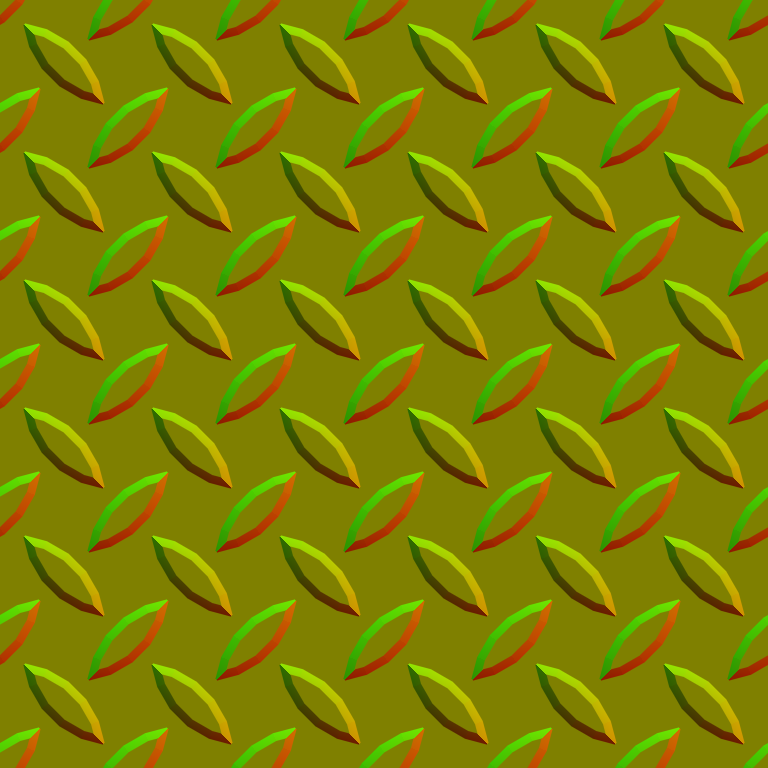
Write a Shadertoy shader that draws this texture map.

```glsl
const float REPEATS = 6.0;

// Slope of one raised lens: p.x runs along it, p.y across it.
// Returns the local tilt direction in xy and the coverage of the bevel in z.
vec3 lensBevel(vec2 p, float pixel) {
    float halfLength = 0.455, halfWidth = 0.155, bevelWidth = 0.065;
    float radius = (halfLength * halfLength + halfWidth * halfWidth) / (2.0 * halfWidth);
    float side = p.y < 0.0 ? -1.0 : 1.0;

    // Each side is an arc made of five straight facets
    vec2 fromCentre = vec2(p.x, abs(p.y) + radius - halfWidth);
    float angle = atan(fromCentre.x, fromCentre.y);
    float facet = 2.0 * asin(halfLength / radius) / 5.0;
    float bend = angle - facet * round(angle / facet);
    float dist = length(fromCentre) * cos(bend) - radius * cos(0.5 * facet);

    // Blunt tips
    float outer = max(dist, abs(p.x) - 0.438);
    float inner = dist + bevelWidth;
    float coverage = smoothstep(pixel, -pixel, outer) * smoothstep(-pixel, pixel, inner);

    // The bevel is a little steeper towards its foot
    float steepness = mix(0.93, 1.08, clamp(inner / bevelWidth, 0.0, 1.0));
    float heading = angle - 0.25 * bend;
    return vec3(steepness * vec2(sin(heading), side * cos(heading)), coverage);
}

void mainImage(out vec4 fragColor, in vec2 fragCoord) {
    vec2 grid = REPEATS * fragCoord / iResolution.xy;
    float pixel = 0.7 * REPEATS / min(iResolution.x, iResolution.y);
    vec2 tilt = vec2(0.0);

    // Falling lenses at cell centres, rising lenses at cell corners
    for (int i = 0; i < 2; i++) {
        float rise = i == 0 ? -1.0 : 1.0;
        vec2 cell = fract(grid + 0.5 * float(i)) - 0.5;
        vec2 along = vec2(1.0, rise) * sqrt(0.5);
        vec2 across = vec2(-rise, 1.0) * sqrt(0.5);
        vec3 bevel = lensBevel(vec2(dot(cell, along), dot(cell, across)), pixel);
        tilt += (bevel.x * along + bevel.y * across) * bevel.z;
    }

    // Tilt encoded as red and green around the flat value
    vec2 color = vec2(0.497, 0.502) + vec2(0.31, 0.38) * tilt;
    fragColor = vec4(color, 0.0, 1.0);
}
```
